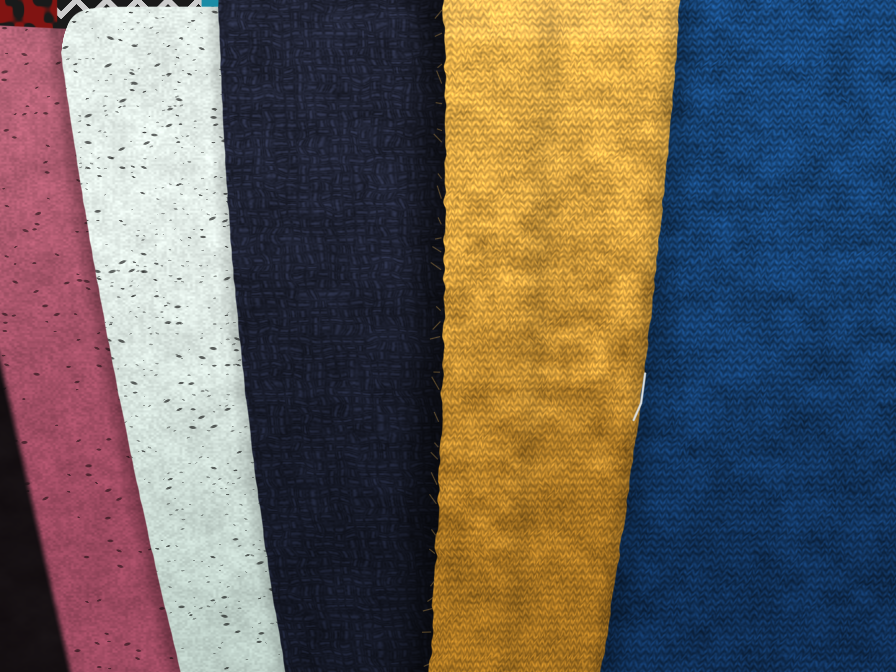
Give the GLSL for this texture, as a WebGL 1 fragment shader.

```glsl
precision highp float;
uniform vec2 u_resolution;

float hash(vec2 p) {
  return fract(sin(dot(p, vec2(127.1, 311.7))) * 43758.5453);
}

float noise(vec2 p) {
  vec2 i = floor(p), f = fract(p);
  f = f * f * (3.0 - 2.0 * f);
  return mix(mix(hash(i), hash(i + vec2(1, 0)), f.x),
             mix(hash(i + vec2(0, 1)), hash(i + vec2(1, 1)), f.x), f.y);
}

float fbm(vec2 p) {
  float sum = 0.0, amp = 0.5;
  for (int i = 0; i < 4; i++) {
    sum += amp * noise(p);
    p = p * 2.03 + 17.3;
    amp *= 0.5;
  }
  return sum;
}

float cover(float d) {
  float aa = 0.9 / u_resolution.y;
  return smoothstep(-aa, aa, d);
}

float segment(vec2 p, vec2 a, vec2 b) {
  vec2 v = b - a;
  return length(p - a - v * clamp(dot(p - a, v) / dot(v, v), 0.0, 1.0));
}

// Columns of V stitches, one per unit cell, around zero
float knit(vec2 q) {
  q += 0.5 * vec2(noise(q * 0.6), noise(q * 0.6 + 40.0));
  float a = abs(fract(q.x) - 0.5);
  float yarn = 0.5 + 0.5 * cos(6.2832 * (q.y - 1.3 * a));
  return yarn * (1.0 - 2.0 * abs(a - 0.25)) - 0.37;
}

// Crepe weave: short floats alternating across and along
float crepe(vec2 q) {
  q += 0.7 * vec2(noise(q * 0.7), noise(q * 0.7 + 9.0));
  float turn = step(0.5, hash(floor(q)));
  vec2 f = fract(q);
  float ribs = 0.5 + 0.5 * cos(12.566 * mix(f.x, f.y, turn));
  vec2 g = smoothstep(0.0, 0.25, 0.5 - abs(f - 0.5));
  return ribs * g.x * g.y - 0.3;
}

// Dark specks spun into the yarn
float flecks(vec2 q, float density) {
  vec2 id = floor(q), f = fract(q) - 0.5;
  f -= 0.4 * (vec2(hash(id + 3.1), hash(id + 8.7)) - 0.5);
  f.y += f.x * (hash(id + 5.3) - 0.5);
  float size = 0.12 + 0.16 * hash(id + 1.9);
  float spot = 1.0 - smoothstep(size * 0.4, size, length(f * vec2(0.65, 1.1)));
  return spot * step(hash(id), density);
}

void main() {
  vec2 p = gl_FragCoord.xy / u_resolution.y;
  float x = p.x, y = p.y, d = 1.0 - y;
  float grain = noise(p * vec2(260, 330)) - 0.5;
  float mottle = fbm(p * vec2(28, 36)) - 0.47;
  float fuzz = 0.005 * (noise(vec2(y * 70.0, 2.0)) - 0.5);

  // Edges of the hanging cloths
  float roseL = 0.104 - 0.226 * y;
  float paleL = 0.08 + 0.13 * d + 0.059 * d * d + 0.2 * fuzz;
  float navyL = 0.325 + 0.025 * d + 0.075 * d * d + 0.3 * fuzz;
  float goldL = 0.66 + 0.02 * d - 0.041 * d * d + fuzz;
  float blueL = 1.012 - 0.07 * d - 0.048 * d * d + 0.6 * fuzz;

  // Shaded backdrop with a bright patterned strip at the top
  vec3 col = vec3(0.08, 0.06, 0.07) + 0.04 * mottle;
  float print = cover(0.012 - abs(abs(fract(x * 22.0) - 0.5) / 22.0 - d) * 2.0);
  vec3 trim = mix(vec3(0.5, 0.08, 0.07), vec3(0.1), smoothstep(0.4, 0.6, noise(p * 70.0)));
  trim = mix(trim, mix(vec3(0.1), vec3(0.8), print), cover(x - 0.085));
  trim = mix(trim, vec3(0.1, 0.55, 0.65), cover(x - 0.3));
  col = mix(col, trim, cover(y - 0.9));

  // Rose: fine felted jersey
  vec3 rose = mix(vec3(0.62, 0.29, 0.38), vec3(0.72, 0.39, 0.47), smoothstep(0.2, 1.0, y));
  rose *= 1.0 + 0.18 * grain + 0.22 * mottle;
  rose *= 1.0 - 0.5 * flecks(p * vec2(65, 80), 0.09 + 0.12 * y);
  rose *= 1.0 - 0.25 * smoothstep(0.03, 0.0, paleL - x);
  float roseIn = smoothstep(-0.006, 0.008, x - roseL) * cover(0.962 - 0.05 * x - y);
  col = mix(col, rose, roseIn);

  // Pale mint: flecked jersey with a rounded top
  vec3 pale = mix(vec3(0.75, 0.82, 0.79), vec3(0.89, 0.93, 0.91), smoothstep(0.0, 0.7, y));
  pale *= 1.0 + 0.12 * grain + 0.16 * mottle;
  pale *= 1.0 - 0.6 * flecks(p * vec2(58, 78), 0.08 + 0.16 * y);
  pale *= 1.0 - 0.35 * flecks(p * vec2(105, 130) + 31.0, 0.13);
  pale *= 1.0 - 0.15 * smoothstep(0.025, 0.0, navyL - x);
  float paleTop = 0.99 - 0.07 * exp(-max(x - paleL, 0.0) * 60.0);
  col = mix(col, pale, cover(x - paleL) * cover(paleTop - y));

  // Navy: crepe weave, in shadow beside the gold
  vec3 navy = mix(vec3(0.085, 0.1, 0.155), vec3(0.135, 0.15, 0.22), smoothstep(0.1, 0.9, y));
  navy *= 1.0 + 0.5 * crepe((p - vec2(navyL, 0)) * vec2(62, 75)) + 0.3 * grain + 0.4 * mottle;
  navy *= 1.0 - 0.55 * smoothstep(0.08, 0.0, goldL - x);
  col = mix(col, navy, cover(x - navyL));

  // Gold: brushed knit, 28 stitch columns
  float goldU = (x - goldL) / (blueL - goldL);
  vec3 gold = mix(vec3(0.65, 0.45, 0.13), vec3(0.9, 0.69, 0.29), smoothstep(0.1, 0.95, y + 0.4 * mottle));
  gold *= 1.0 + 0.3 * knit(vec2(goldU * 28.0, y * 92.0)) + 0.2 * grain + 0.32 * mottle;
  gold *= 1.0 - 0.08 * smoothstep(0.1, 0.0, abs(goldU - 0.45)) - 0.2 * smoothstep(0.9, 1.0, goldU);
  gold += 0.06 * smoothstep(0.93, 0.95, y);
  col = mix(col, gold, cover(x - goldL));

  // Blue: the same knit, darker toward the fold and the foot
  vec3 blue = mix(vec3(0.06, 0.18, 0.33), vec3(0.09, 0.27, 0.47), smoothstep(0.0, 0.9, y));
  blue *= 1.0 + 0.45 * knit(vec2((x - blueL) * 78.0, y * 95.0)) + 0.25 * grain + 0.5 * mottle;
  blue *= 1.0 - 0.25 * smoothstep(0.05, 0.0, x - blueL);
  col = mix(col, blue, cover(x - blueL));

  // Stray hairs on the gold edge, and one loose thread
  for (int i = 0; i < 30; i++) {
    float k = float(i), r = hash(vec2(k, 4.0));
    vec2 root = vec2(0.657 - 0.018 * pow(1.0 - k / 30.0, 3.0), (k + r) / 30.0);
    vec2 tip = root + vec2(-0.004 - 0.01 * r, 0.03 * (hash(vec2(k, 7.0)) - 0.4));
    col = mix(col, vec3(0.72, 0.56, 0.28), 0.5 * cover(0.0007 - segment(p, root, tip)));
  }
  float thread = min(segment(p, vec2(0.96, 0.444), vec2(0.954, 0.4)),
                     segment(p, vec2(0.954, 0.4), vec2(0.943, 0.375)));
  col = mix(col, vec3(0.85, 0.87, 0.88), cover(0.0016 - thread));

  gl_FragColor = vec4(clamp(col, 0.0, 1.0), 1.0);
}
```
